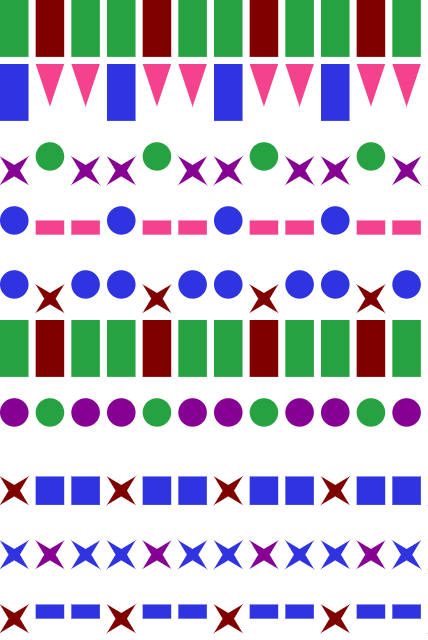
Give the GLSL for this pattern, as a WebGL 2 fragment shader.

```glsl
#version 300 es
precision highp float;
// Ten rows of twelve flat shapes on white, in a period of three columns:
// one accent shape, then two common ones. Each cell picks a signed distance
// and a colour from its row; lengths are in column pitches.

uniform vec2 u_resolution;
out vec4 fragColor;

const int TALL = 0, WEDGE = 1, STAR = 2, DISC = 3, BAR = 4, SQUARE = 5;
const int GREEN = 0, BLUE = 1, MAROON = 2, PURPLE = 3, PINK = 4;

const vec3 palette[5] = vec3[5](
    vec3(0.15, 0.64, 0.25), vec3(0.19, 0.20, 0.88), vec3(0.50, 0.0, 0.0),
    vec3(0.53, 0.0, 0.58), vec3(0.96, 0.26, 0.55));

// Per row, from the top: accent shape and colour, common shape and colour
const ivec4 rows[10] = ivec4[10](
    ivec4(TALL, MAROON, TALL, GREEN),
    ivec4(TALL, BLUE, WEDGE, PINK),
    ivec4(DISC, GREEN, STAR, PURPLE),
    ivec4(DISC, BLUE, BAR, PINK),
    ivec4(STAR, MAROON, DISC, BLUE),
    ivec4(TALL, MAROON, TALL, GREEN),
    ivec4(DISC, GREEN, DISC, PURPLE),
    ivec4(STAR, MAROON, SQUARE, BLUE),
    ivec4(STAR, PURPLE, STAR, BLUE),
    ivec4(STAR, MAROON, BAR, BLUE));

// Which of the three columns holds the accent
const int accentColumn[10] = int[10](1, 0, 1, 0, 1, 1, 1, 0, 1, 0);

float box(vec2 p, vec2 halfSize) {
    vec2 q = abs(p) - halfSize;
    return max(q.x, q.y);
}

// Triangle pointing down, with its top edge on y = 0
float wedge(vec2 p) {
    float side = dot(vec2(abs(p.x), p.y - 1.2), normalize(vec2(1.2, 0.4)));
    return max(-p.y, side);
}

// Four-pointed star with tips on the diagonals
float star(vec2 p) {
    vec2 q = abs(p);
    q = vec2(max(q.x, q.y), min(q.x, q.y));
    return dot(q - vec2(0.16, 0.0), normalize(vec2(0.4, -0.24)));
}

// p.x runs from the shape's axis, p.y down from the top of the row
float shapeDistance(int shape, vec2 p) {
    if (shape == TALL) return box(p - vec2(0.0, 0.8), vec2(0.4, 0.8));
    if (shape == WEDGE) return wedge(p);
    if (shape == STAR) return star(p - vec2(0.0, 1.2));
    if (shape == DISC) return length(p - vec2(0.0, 0.8)) - 0.4;
    if (shape == BAR) return box(p - vec2(0.0, 1.0), vec2(0.4, 0.2));
    return box(p - vec2(0.0, 1.2), vec2(0.4));
}

void main() {
    vec2 uv = gl_FragCoord.xy / u_resolution;
    vec2 p = vec2(uv.x, 1.0 - uv.y) * vec2(12.0, 18.0);
    float pixel = 12.0 / u_resolution.x;

    // Cell borders run through the gaps, so that edges stay smooth
    vec2 pitch = vec2(1.0, 1.8);
    vec2 cell = floor((p + 0.1) / pitch);
    cell.y = min(cell.y, 9.0);
    vec2 local = p - cell * pitch - vec2(0.4, 0.0);

    // Accent or common shape
    int row = int(cell.y);
    bool isAccent = int(cell.x) % 3 == accentColumn[row];
    ivec2 motif = isAccent ? rows[row].xy : rows[row].zw;

    float d = shapeDistance(motif.x, local);
    float coverage = clamp(0.5 - d / pixel, 0.0, 1.0);
    fragColor = vec4(mix(vec3(1.0), palette[motif.y], coverage), 1.0);
}
```
